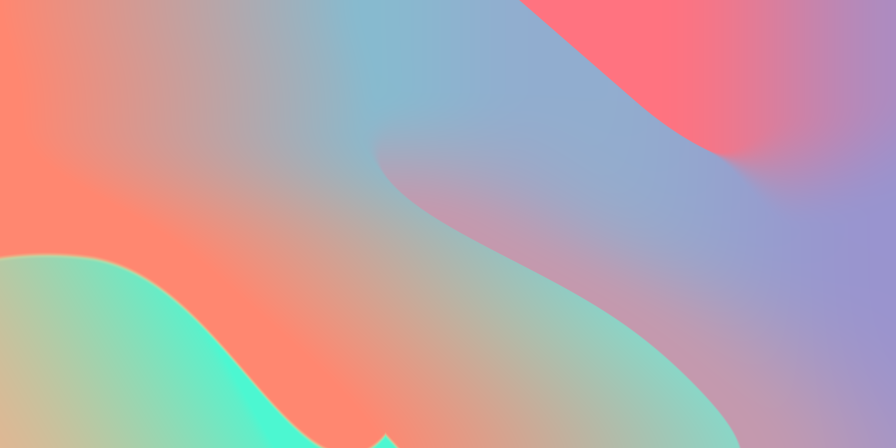
Reproduce this background procedurally as a WebGL 1 fragment shader.

```glsl
precision highp float;
// Soft gradient background of overlapping wavy sheets in coral, aqua, lavender and mint.

uniform vec2 u_resolution;

#define WARM_REACH 0.80   // width of the coral to aqua blend
#define PINK_REACH 0.33   // width of the pink glow beside the ridge
#define RIM_WIDTH 0.004   // pale line on the mint hill
#define RIM_STRENGTH 0.5
#define TIP_BLUR 0.13     // softness of the faded end of the coral sheet
#define RIDGE_BLUR 0.10   // softness of the faded end of the ridge

const vec3 CORAL = vec3(1.00, 0.53, 0.44);
const vec3 ROSE = vec3(1.00, 0.45, 0.50);
const vec3 AQUA = vec3(0.53, 0.73, 0.81);
const vec3 SEAFOAM = vec3(0.54, 0.84, 0.78);
const vec3 BLUE = vec3(0.57, 0.68, 0.81);
const vec3 LAVENDER = vec3(0.60, 0.58, 0.81);
const vec3 MAUVE = vec3(0.67, 0.55, 0.76);
const vec3 PINK = vec3(0.77, 0.60, 0.68);
const vec3 PEACH = vec3(0.87, 0.72, 0.58);
const vec3 MINT = vec3(0.30, 0.97, 0.82);
const vec3 RIM = vec3(0.84, 0.86, 0.62);

// Height of the mint hill at x
float hillHeight(float x) {
  float u = x - 0.104;
  float bend = u - 0.43;
  return 0.43 - u * u * max(1.34 - 6.0 * bend * bend, 0.7);
}

// Horizontal place of the S-shaped ridge at y
float ridgeX(float y) {
  return 1.652 - 0.83 * smoothstep(0.0, 0.72, y) - 0.02 * sin(14.0 * y);
}

// Lower border of the coral sheet at x
float sheetHeight(float x) {
  float lift = max(x - 1.42, 0.0);
  return 1.0 - 0.87 * (x - 1.159) + 1.2 * lift * lift;
}

// Left sheet: coral that cools towards the ridge
vec3 warmSheet(vec2 p, float toRidge) {
  float dip = (p.y - 0.5) / 0.15;
  float cool = 1.0 - max(toRidge, 0.0) / WARM_REACH - 0.17 * exp(-dip * dip);
  vec3 crest = mix(SEAFOAM, AQUA, smoothstep(0.2, 0.7, p.y));
  return mix(CORAL, crest, clamp(cool, 0.0, 1.0));
}

// Middle sheet: aqua to lavender, pink beside the ridge
vec3 coolSheet(vec2 p, float pastRidge) {
  vec3 col = mix(AQUA, BLUE, smoothstep(0.8, 1.2, p.x));
  col = mix(col, LAVENDER, smoothstep(1.3, 2.0, p.x));
  float glow = max(pastRidge, 0.0) / PINK_REACH;
  return mix(col, PINK, exp(-glow * glow) * (1.0 - smoothstep(0.5, 0.8, p.y)));
}

// Hill: peach to mint, with a brighter fold on its right
vec3 mintHill(vec2 p) {
  float ripe = pow(clamp((p.x + 0.6 * p.y) / 0.66, 0.0, 1.0), 1.3);
  float fold = smoothstep(-0.02, 0.04, p.x - 0.6 + 0.55 * p.y);
  return mix(PEACH, MINT, min(ripe + 0.15 * fold, 1.0));
}

void main() {
  vec2 p = gl_FragCoord.xy / u_resolution * vec2(2.0, 1.0);
  float aa = 1.0 / u_resolution.y;

  // Left and middle sheets meet at the ridge, which fades out upwards
  float pastRidge = p.x - ridgeX(p.y);
  float ridgeSoft = 1.6 * aa + RIDGE_BLUR * smoothstep(0.6, 0.85, p.y);
  vec3 col = mix(warmSheet(p, -pastRidge), coolSheet(p, pastRidge),
                 smoothstep(-ridgeSoft, ridgeSoft, pastRidge));

  // Coral sheet in the upper right, blurred past its tip
  float aboveSheet = p.y - sheetHeight(p.x);
  float sheetSoft = aa + TIP_BLUR * smoothstep(1.58, 1.78, p.x);
  vec3 sheet = mix(ROSE, MAUVE, smoothstep(1.45, 2.05, p.x));
  col = mix(col, sheet, smoothstep(-sheetSoft, sheetSoft, aboveSheet));

  // Mint hill in the lower left with its pale rim
  float inHill = 0.75 * (hillHeight(p.x) - p.y);
  col = mix(col, mintHill(p), smoothstep(-aa, aa, inHill));
  float rim = 1.0 - smoothstep(0.0, RIM_WIDTH + aa, abs(inHill));
  col = mix(col, RIM, RIM_STRENGTH * rim);

  gl_FragColor = vec4(col, 1.0);
}
```
